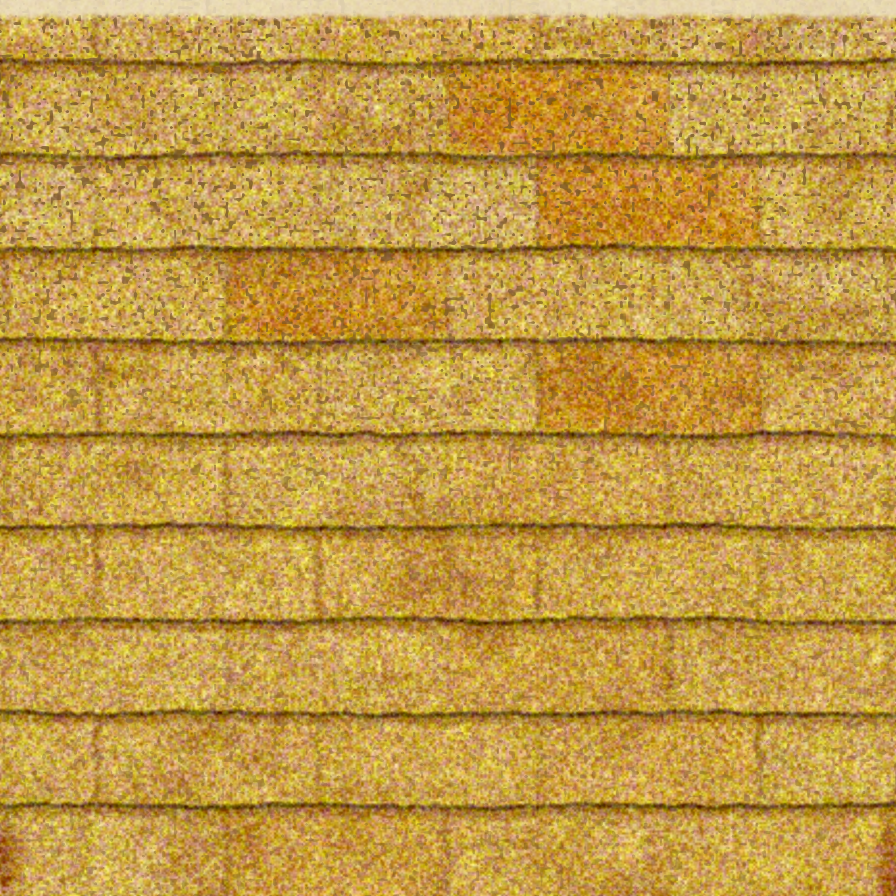
Give the GLSL for this texture, as a WebGL 2 fragment shader.

```glsl
#version 300 es
precision highp float;
// Weathered golden brick wall in running bond: thin dark bed joints with a soft
// shadow, faint upright joints, a few amber bricks, and coarse coloured grain.
// Bricks come from a repeated grid; wear and grain come from hashed value noise.

uniform vec2 u_resolution;
out vec4 fragColor;

const vec2 BRICK = vec2(0.2465, 0.1037);  // brick pitch
const float FIRST_BED = 0.100;            // height of the lowest bed joint
const float EVEN_SHIFT = 0.007;           // start of the bricks in even rows
const float ODD_SHIFT = 0.108;            // start of the bricks in odd rows

const vec3 GOLD = vec3(0.82, 0.65, 0.27);
const vec3 STRAW = vec3(0.82, 0.70, 0.39);
const vec3 AMBER = vec3(0.79, 0.54, 0.14);
const vec3 STAIN = vec3(0.70, 0.49, 0.16);
const vec3 BED = vec3(0.40, 0.28, 0.06);
const vec3 FRINGE = vec3(0.80, 0.68, 0.18);
const vec3 SPECK = vec3(0.46, 0.33, 0.15);
const vec3 RUST = vec3(0.58, 0.29, 0.08);
const vec3 CREAM = vec3(0.93, 0.88, 0.76);

float hash(vec2 p) {
    vec3 q = fract(p.xyx * 0.1031);
    q += dot(q, q.yzx + 33.33);
    return fract((q.x + q.y) * q.z);
}

float noise(vec2 p) {
    vec2 cell = floor(p), f = fract(p);
    f = f * f * (3.0 - 2.0 * f);
    float low = mix(hash(cell), hash(cell + vec2(1.0, 0.0)), f.x);
    float high = mix(hash(cell + vec2(0.0, 1.0)), hash(cell + 1.0), f.x);
    return mix(low, high, f.y);
}

float fbm(vec2 p) {
    float sum = 0.0, amp = 0.5;
    for (int i = 0; i < 4; i++) {
        sum += amp * noise(p);
        p = p * 2.03 + 17.7;
        amp *= 0.5;
    }
    return sum / 0.9375;
}

// Soft band of the given half width around distance zero
float band(float dist, float halfWidth, float blur) {
    return 1.0 - smoothstep(halfWidth - blur, halfWidth + blur, abs(dist));
}

// Signed height above the nearest bed joint, and that joint's index
vec2 bedJoint(vec2 uv) {
    float v = (uv.y - FIRST_BED) / BRICK.y;
    float id = floor(v + 0.5);
    float wave = (noise(vec2(uv.x * 9.0, id * 7.0 + 40.0)) - 0.5) * 0.005;
    wave += (noise(vec2(uv.x * 80.0, id * 5.0 + 90.0)) - 0.5) * 0.003;
    return vec2((v - id) * BRICK.y - wave, id);
}

// Flat colour of one brick; one amber brick per row, strongest in the upper rows
vec3 brickTone(vec2 brick, vec2 uv) {
    float tone = hash(brick + vec2(31.0, 57.0));
    float upper = smoothstep(0.3, 0.9, uv.y);
    vec3 color = mix(GOLD, STRAW, clamp(0.2 + 0.4 * tone + 0.4 * upper, 0.0, 1.0));
    float accent = 1.0 - step(0.5, abs(brick.x - 1.0 - mod(brick.y * brick.y, 3.0)));
    float strength = mix(0.3, 1.0, step(4.5, brick.y) * step(brick.y, 8.5));
    float patchy = mix(0.65, 1.0, smoothstep(0.3, 0.6, fbm(uv * 16.0)));
    return mix(color, AMBER, accent * strength * patchy);
}

// Independent brightness, green and blue shifts give many-coloured grain
vec3 grain(vec2 uv) {
    float light = noise(uv * 260.0) + noise(uv * 430.0 + 11.0) - 1.0;
    float green = noise(uv * 210.0 + 53.0) - 0.5;
    float blue = noise(uv * 240.0 + 97.0) - 0.5;
    return light * vec3(0.17, 0.19, 0.17) + green * vec3(0.02, 0.21, -0.06)
         + blue * vec3(0.02, 0.0, 0.40);
}

void main() {
    vec2 uv = gl_FragCoord.xy / u_resolution;
    float pixel = 1.0 / min(u_resolution.x, u_resolution.y);

    // Running bond grid
    vec2 bed = bedJoint(uv);
    float row = bed.y + step(0.0, bed.x);
    float shift = mix(EVEN_SHIFT, ODD_SHIFT, mod(row, 2.0));
    float ragged = (noise(vec2(uv.y * 75.0, row * 3.0 + 20.0)) - 0.5) * 0.006;
    float across = (uv.x - shift + ragged) / BRICK.x;
    float upright = floor(across + 0.5);
    float sideDist = (across - upright) * BRICK.x;

    // Brick faces with broad stains
    vec3 color = brickTone(vec2(floor(across), row), uv);
    color = mix(color, STAIN, 0.5 * smoothstep(0.52, 0.78, fbm(uv * vec2(13.0, 17.0) + 5.0)));
    color += (fbm(uv * 34.0 + 71.0) - 0.5) * vec3(0.10, 0.12, 0.10);

    // Faint upright joints, each worn differently
    float worn = mix(0.15, 0.75, hash(vec2(upright, row) + 83.0));
    worn *= 0.6 + 0.6 * noise(uv * 45.0 + 29.0);
    color = mix(color, STAIN * 0.88, worn * band(sideDist, 0.004, 0.003 + pixel));

    // Bed joints: yellow lip above, dark line, brown shadow below
    float shown = step(-0.5, bed.y);
    float depth = 0.75 + 0.3 * noise(vec2(uv.x * 28.0, bed.y * 9.0 + 60.0));
    color = mix(color, FRINGE, 0.55 * shown * band(bed.x - 0.005, 0.003, 0.003));
    color = mix(color, STAIN * 0.9, 0.75 * shown * band(bed.x + 0.006, 0.005, 0.005));
    color = mix(color, BED, shown * min(depth, 1.0) * band(bed.x, 0.0027, 0.0014 + pixel));

    // Rusty lower corners
    float corner = smoothstep(0.465, 0.495, abs(uv.x - 0.5)) * (1.0 - smoothstep(0.05, 0.09, uv.y));
    color = mix(color, RUST, 0.75 * corner * smoothstep(0.2, 0.6, fbm(uv * 30.0)));

    // Grain and dark specks, denser towards the top
    color += grain(uv);
    float specks = smoothstep(0.70, 0.88, noise(uv * 225.0 + 139.0));
    color = mix(color, SPECK, specks * mix(0.35, 0.75, smoothstep(0.25, 0.85, uv.y)));

    // Pale strip along the top edge
    float strip = smoothstep(0.976, 0.987, uv.y + 0.004 * (noise(uv * 60.0) - 0.5));
    color = mix(color, CREAM, 0.85 * strip);
    fragColor = vec4(clamp(color, 0.0, 1.0), 1.0);
}
```
